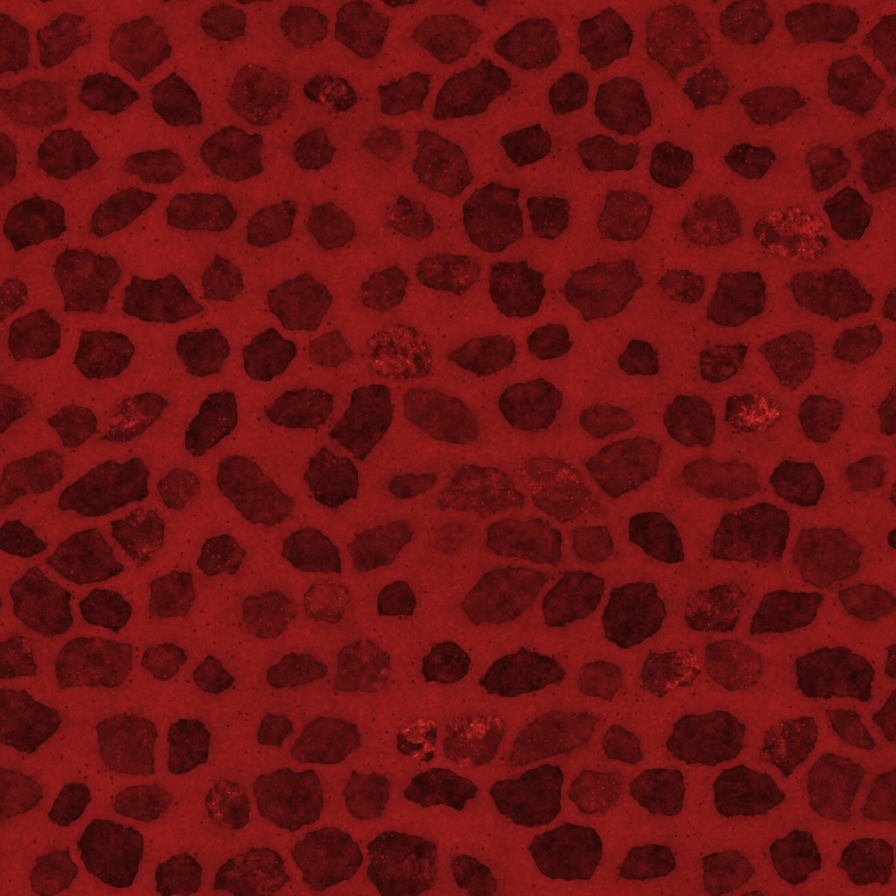
Reproduce this texture procedurally as a Shadertoy shader.

```glsl
// Dark red pebbles of irregular outline set in a lighter red mortar, tiling.
// Each cell of a staggered, wrapped grid holds one jittered stone, a blend of
// ellipse and polygon; wrapped noise roughens the edges and mottles surfaces.

#define COLS 12.0          // stones per row
#define ROWS 14.0          // rows of stones, must be even
#define JITTER 0.46        // scatter of the centres, in cells
#define SIZE_MIN 0.0215    // smallest mean radius
#define SIZE_MAX 0.0385    // largest mean radius
#define HALF_GAP 0.005     // half the least mortar width
#define ROUGHNESS 0.019    // raggedness of the outlines
#define EDGE_SOFT 0.0013   // softness of the outlines
#define GRAIN 0.12         // strength of the finest detail
#define MORTAR_TONE 0.54
#define STONE_DARK 0.25
#define STONE_LIGHT 0.37

const float TAU = 6.2831853;

// Integer hash: three values from 0 to 1
vec3 hash3(vec2 cell, float salt) {
    uvec3 v = uvec3(cell.x, cell.y, salt) * 1664525u + 1013904223u;
    v.x += v.y * v.z; v.y += v.z * v.x; v.z += v.x * v.y;
    v ^= v >> 16u;
    v.x += v.y * v.z; v.y += v.z * v.x; v.z += v.x * v.y;
    return vec3(v >> 8u) / 16777216.0;
}

vec2 wrap(vec2 cell, vec2 period) {
    return cell - period * floor((cell + 0.5) / period);
}

// Value noise that repeats once per canvas
float noise(vec2 uv, float freq, float salt) {
    vec2 p = uv * freq, i = floor(p), f = p - i;
    vec2 period = vec2(freq);
    f = f * f * (3.0 - 2.0 * f);
    vec2 lo = wrap(i, period), hi = wrap(i + 1.0, period);
    float bottom = mix(hash3(lo, salt).x, hash3(vec2(hi.x, lo.y), salt).x, f.x);
    float top = mix(hash3(vec2(lo.x, hi.y), salt).x, hash3(hi, salt).x, f.x);
    return mix(bottom, top, f.y);
}

// Four octaves, centred on zero
float fbm(vec2 uv, float freq, float salt) {
    float sum = 0.0, amp = 0.5;
    for (int k = 0; k < 4; k++) {
        sum += amp * (noise(uv, freq, salt + float(k)) - 0.5);
        freq *= 2.0;
        amp *= 0.55;
    }
    return sum;
}

// Scattered round dots, the given share of cells holding one
float dots(vec2 uv, float freq, float share, float salt) {
    vec2 p = uv * freq, i = floor(p);
    vec3 h = hash3(wrap(i, vec2(freq)), salt);
    float radius = mix(0.2, 0.45, fract(h.z * 57.0));
    float r = length(p - i - mix(vec2(0.4), vec2(0.6), h.xy));
    return step(h.z, share) * (1.0 - smoothstep(0.4 * radius, radius, r));
}

// Signed distance to one stone, p measured from its centre
float stoneDistance(vec2 p, vec2 id) {
    vec3 form = hash3(id, 1.0), cut = hash3(id, 2.0);
    float angle = 0.15 + (form.x + cut.x - 1.0) * 0.9;
    float stretch = sqrt(mix(1.0, 2.1, form.y * form.y));
    vec2 axes = mix(SIZE_MIN, SIZE_MAX, form.z) * vec2(stretch, 1.0 / stretch);
    float c = cos(angle), s = sin(angle);
    vec2 q = vec2(c * p.x + s * p.y, c * p.y - s * p.x) / axes;
    float polygon = 0.0;
    for (int k = 0; k < 6; k++) {
        vec3 side = hash3(id, 10.0 + float(k));
        float a = TAU * (float(k) + 0.8 * side.x) / 6.0;
        polygon = max(polygon, dot(q, vec2(cos(a), sin(a))) / mix(0.78, 1.08, side.y));
    }
    float radius = mix(length(q), polygon, mix(0.2, 0.8, cut.y));
    return (radius - 1.0) * axes.y;
}

// Distance to the nearest stone, kept apart from the next one
float stoneField(vec2 uv, out vec2 nearestId) {
    vec2 grid = vec2(COLS, ROWS);
    float nearest = 1.0, second = 1.0;
    float row = floor(uv.y * ROWS);
    nearestId = vec2(0.0);
    for (int n = 0; n < 9; n++) {
        float y = row + float(n / 3 - 1);
        float stagger = 0.5 * mod(y, 2.0);
        vec2 cell = vec2(floor(uv.x * COLS - stagger) + float(n % 3 - 1), y);
        vec2 id = wrap(cell, grid);
        vec2 shift = 0.5 + JITTER * (hash3(id, 3.0).xy - 0.5);
        float d = stoneDistance(uv - (cell + vec2(stagger, 0.0) + shift) / grid, id);
        second = min(second, max(d, nearest));
        if (d < nearest) {
            nearest = d;
            nearestId = id;
        }
    }
    return max(nearest, 0.5 * (nearest - second) + HALF_GAP);
}

void mainImage(out vec4 fragColor, in vec2 fragCoord) {
    vec2 uv = fragCoord / iResolution.xy;
    vec2 warp = vec2(fbm(uv, 36.0, 20.0), fbm(uv, 36.0, 30.0));
    vec2 id;
    float d = stoneField(uv + ROUGHNESS * warp, id);
    float grain = 0.55 * noise(uv, 256.0, 40.0) + 0.45 * noise(uv, 509.0, 44.0) - 0.5;
    float coarse = noise(uv, 128.0, 41.0) - 0.5;
    float speck = dots(uv, 170.0, 0.12, 42.0) + 0.6 * dots(uv, 256.0, 0.12, 45.0);

    // Mortar: faintly cloudy and grainy, with pits and contact shadows
    float mortar = MORTAR_TONE + 0.08 * fbm(uv, 8.0, 50.0) + 0.09 * fbm(uv, 48.0, 55.0);
    mortar += GRAIN * grain + 0.05 * speck;
    mortar -= 0.14 * dots(uv, 140.0, 0.06, 43.0);
    mortar -= 0.09 * exp(-max(d, 0.0) / 0.006);

    // Stone: own tone, mottling, mineral patches, specks and a darker rim
    vec3 look = hash3(id, 4.0);
    float mottle = fbm(uv, 64.0, 60.0);
    float patches = smoothstep(0.0, 0.12, fbm(uv, 30.0, 70.0));
    float mineral = 0.08 * smoothstep(0.4, 1.0, look.z) + 0.17 * pow(look.z, 20.0);
    float stone = mix(STONE_DARK, STONE_LIGHT, look.x) + 0.05 * smoothstep(0.82, 1.0, look.y);
    stone += 0.22 * mottle + 1.1 * GRAIN * grain + 0.05 * coarse;
    stone += patches * mineral * (1.0 + 1.4 * coarse + 1.6 * grain);
    stone += speck * mix(0.06, 0.2, look.z * look.z);
    stone -= 0.03 * smoothstep(-0.005, 0.0, d);

    float soft = max(EDGE_SOFT, 0.7 / iResolution.y);
    float tone = mix(stone, mortar, smoothstep(-soft, soft, d));
    float pale = 0.178 * tone + 0.25 * max(tone - 0.6, 0.0);
    fragColor = vec4(clamp(vec3(tone, pale, pale), 0.0, 1.0), 1.0);
}
```
